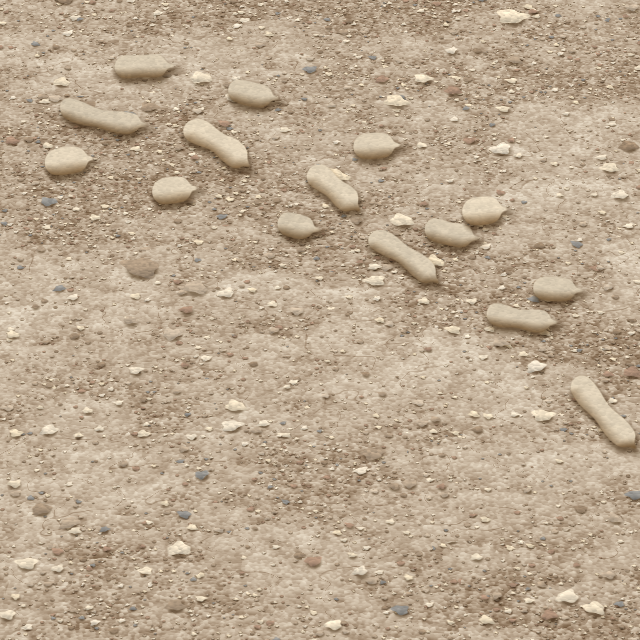
This texture is drawn by a Shadertoy shader. Its source:

```glsl
// Dry sandy ground strewn with gravel and a diagonal scatter of pale, waisted pods.
// Smooth cellular noise makes the soil, jittered grids place crisp grit and stones,
// and bent capsules lit from above form the pods. The ground recedes upwards.

#define SOIL_DARK vec3(0.37, 0.27, 0.17)
#define SOIL_PALE vec3(0.91, 0.86, 0.78)
#define STONE_CREAM vec3(0.91, 0.84, 0.72)
#define STONE_ROSE vec3(0.68, 0.56, 0.47)
#define STONE_SLATE vec3(0.58, 0.57, 0.55)
#define POD_LIGHT vec3(0.89, 0.83, 0.73)
#define POD_SHADE vec3(0.48, 0.37, 0.24)
#define SOIL_LEVEL 0.69
#define CRUMB_CONTRAST 0.46
#define PATCH_CONTRAST 0.44
#define POD_COUNT 15
#define POD_RADIUS 0.0195

vec3 hash3(vec2 p) {
    vec3 q = fract(p.xyx * vec3(0.1031, 0.1030, 0.0973));
    q += dot(q, q.yxz + 33.33);
    return fract((q.xxy + q.yzz) * q.zyx);
}

mat2 rotation(float a) {
    float c = cos(a), s = sin(a);
    return mat2(c, -s, s, c);
}

// Earth colours from dark to pale, a little warmer in the middle.
vec3 earth(float t) {
    return mix(SOIL_DARK, SOIL_PALE, t) - vec3(0.0, 0.05, 0.075) * t * (1.0 - t);
}

// Warm darkening under stones and pods.
vec3 shade(float amount) {
    return 1.0 - amount * vec3(0.88, 1.0, 1.17);
}

// Smooth cellular noise around zero; each crumb is brighter on its upper side.
float crumbs(vec2 p) {
    vec2 cell = floor(p);
    float total = 0.0, weight = 0.0;
    for (int j = -1; j <= 1; j++)
    for (int i = -1; i <= 1; i++) {
        vec2 id = cell + vec2(i, j);
        vec3 h = hash3(id);
        vec2 d = p - id - h.xy;
        float w = exp(-6.0 * dot(d, d));
        total += w * (h.z - 0.5 + 0.4 * d.y);
        weight += w;
    }
    return total / weight;
}

// One jittered grid of angular stones, each over its own short shadow.
vec3 addStones(vec3 col, vec2 ground, float freq, float share, float grain) {
    vec2 p = ground * freq, cell = floor(p);
    float soft = 1.1 * freq / iResolution.y;
    for (int j = 1; j >= -1; j--)
    for (int i = -1; i <= 1; i++) {
        vec2 id = cell + vec2(i, j);
        vec3 place = hash3(id + freq * 7.0);
        vec3 look = hash3(id + freq * 13.0 + 5.0);
        if (place.z > share) continue;
        vec2 d = p - id - place.xy;
        float radius = mix(0.12, 0.36, look.x * look.x);
        vec2 q = rotation(look.y * 1.2 - 0.6) * d * vec2(0.85, 1.15);
        float a = atan(q.y, q.x);
        float wobble = 1.0 + 0.15 * sin(3.0 * a + 40.0 * look.z) + 0.10 * sin(5.0 * a + 60.0 * look.x);
        float edge = length(q) * wobble - radius;
        float shadow = length(d + vec2(-0.03, 0.10)) - radius;
        col *= shade(0.42 * (1.0 - smoothstep(-0.08, 0.06 + soft, shadow)));

        float kind = fract(look.z * 7.3 + look.y);
        vec3 stone = mix(STONE_CREAM, SOIL_PALE, look.y);
        stone = mix(stone, earth(0.45 + 0.35 * look.z), step(0.40, kind));
        stone = mix(stone, STONE_ROSE, step(0.82, kind));
        stone = mix(stone, STONE_SLATE, step(0.94, kind));
        stone *= 1.0 + 0.16 * clamp(d.y / radius, -1.2, 0.4) + 0.22 * grain;
        col = mix(col, stone, 1.0 - smoothstep(-soft, soft, edge));
    }
    return col;
}

// Distance to a bent, waisted pod (x) and how far its surface faces up (y).
vec2 pod(vec2 p, float angle, float halfLen, vec3 h) {
    mat2 turn = rotation(angle);
    vec2 q = turn * p;
    q.y += (h.x - 0.5) * 3.0 * q.x * q.x;
    float s = q.x / (halfLen + POD_RADIUS);
    float waist = smoothstep(0.018, 0.035, halfLen);
    float r = POD_RADIUS * (0.88 + 0.16 * h.z);
    r *= mix(1.10 - 0.36 * s * s, 0.93 - 0.10 * cos(s * 6.0), waist);
    vec2 off = q - vec2(clamp(q.x, -halfLen, halfLen), 0.0);
    float body = length(off) - r;
    vec2 tip = q - vec2(halfLen + 0.9 * POD_RADIUS, 0.0);
    float nub = length(tip * vec2(0.5, 1.0)) - 0.0035;
    float blend = max(0.008 - abs(body - nub), 0.0);
    float d = min(body, nub) - blend * blend / 0.032;
    return vec2(d, dot(off, turn * vec2(0.0, 1.0)) / r);
}

vec3 addPods(vec3 col, vec2 uv, float grain) {
    float soft = 1.0 / iResolution.y;
    for (int i = 0; i < POD_COUNT; i++) {
        float n = float(i);
        vec3 h = hash3(vec2(n * 3.7 + 2.0, 19.0));
        vec3 k = hash3(vec2(n * 5.3 + 8.0, 47.0));
        // Three loose rows follow a falling arc; the last pod lies apart.
        float x = 0.06 + 0.9 * (n + 0.5 + 0.5 * (h.x - 0.5)) / float(POD_COUNT);
        float y = 0.82 - 0.38 * x * x + (mod(n, 3.0) - 1.0) * 0.08 + 0.03 * (h.y - 0.5);
        y -= 0.22 * step(float(POD_COUNT) - 1.5, n);
        vec2 p = uv - vec2(x, y);
        if (length(p) > 0.13) continue;
        float size = fract(n * 0.618 + 0.3);
        float halfLen = mix(0.014, 0.056, size * size);
        float angle = (k.x - 0.55) * 0.45 - 0.75 * step(0.8, k.y);
        float shadow = pod(p + vec2(-0.002, 0.007), angle, halfLen, k).x;
        col *= shade(0.48 * (1.0 - smoothstep(-0.006, 0.010, shadow)));
        vec2 shape = pod(p, angle, halfLen, k);
        vec3 skin = mix(POD_SHADE, POD_LIGHT, smoothstep(-1.15, 0.1, shape.y));
        skin *= 0.94 + 0.08 * k.z + 0.10 * grain;
        col = mix(col, skin, 1.0 - smoothstep(-soft, soft, shape.x));
    }
    return col;
}

void mainImage(out vec4 fragColor, in vec2 fragCoord) {
    vec2 uv = fragCoord / iResolution.y;
    vec2 ground = vec2((uv.x - 0.5) * (1.0 + 0.35 * uv.y), uv.y * (1.35 + 0.4 * uv.y)) + 3.0;

    // Soil: broad patches, flat clods and fine sand
    vec2 soil = ground * vec2(1.0, 1.15);
    float broad = crumbs(soil * 3.5) * 0.6 + crumbs(soil * 10.0 + 9.0) * 0.5;
    float clods = crumbs(soil * vec2(26.0, 34.0));
    float fine = crumbs(soil * 70.0 + 4.0) * 0.4 + crumbs(soil * 180.0) * 0.75;
    float rough = smoothstep(-0.2, 0.3, -broad - 0.5 * clods);
    float t = SOIL_LEVEL + PATCH_CONTRAST * (0.7 * broad + 0.35 * clods);
    t += CRUMB_CONTRAST * fine * (0.7 + 0.6 * rough);
    // Sparse thin cracks
    float crack = 1.0 - smoothstep(0.0, 0.018, abs(crumbs(soil * 15.0 + 2.0 + 0.4 * clods)));
    t -= 0.22 * crack * smoothstep(0.0, 0.2, broad + 0.5 * clods);
    vec3 col = earth(clamp(t, 0.0, 1.0));

    // Gravel from grit to stones, then the pods
    col = addStones(col, ground, 110.0, 0.08 + 0.30 * rough, fine);
    col = addStones(col, ground, 64.0, 0.07 + 0.26 * rough, fine);
    col = addStones(col, ground, 38.0, 0.08 + 0.14 * rough, fine);
    col = addStones(col, ground, 22.0, 0.13, fine);
    col = addStones(col, ground, 12.0, 0.11, fine);
    col = addPods(col, uv, fine);
    fragColor = vec4(clamp(col, 0.0, 1.0), 1.0);
}
```
